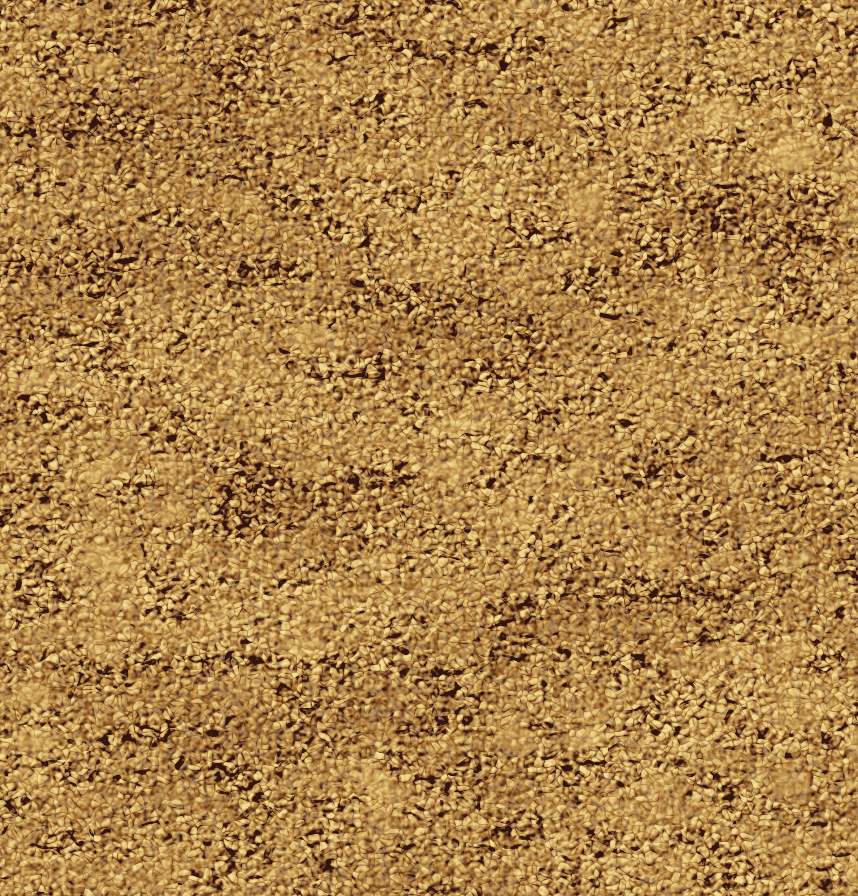
Write a WebGL 2 fragment shader that draws this texture.

```glsl
#version 300 es
precision highp float;
// Pressed granular board: tiny ochre grains with dark, flattened crevices.
// Cellular grains, embossed gradient noise and crevice noise add up to one tone
// value, which a colour ramp turns into ochre, straw and dark brown.

uniform vec2 u_resolution;
out vec4 fragColor;

// Colours from deep crevice to brightest grain top
const vec3 PIT   = vec3(0.19, 0.08, 0.05);
const vec3 BROWN = vec3(0.44, 0.26, 0.14);
const vec3 AMBER = vec3(0.62, 0.42, 0.19);
const vec3 DUSTY = vec3(0.62, 0.48, 0.32);
const vec3 OCHRE = vec3(0.76, 0.58, 0.31);
const vec3 STRAW = vec3(0.87, 0.75, 0.45);
const vec3 CREAM = vec3(0.95, 0.86, 0.59);

// Feature frequencies, in cells per canvas height
const vec2 GRAIN_FREQ   = vec2(112.0, 130.0);
const vec2 RELIEF_FREQ  = vec2(100.0, 120.0);
const vec2 FINE_FREQ    = vec2(205.0, 215.0);
const vec2 CREVICE_FREQ = vec2(72.0, 118.0);
const vec2 PATCH_FREQ   = vec2(13.0, 25.0);
const vec2 BAND_FREQ    = vec2(3.0, 8.0);
const vec2 STREAK_FREQ  = vec2(150.0, 14.0);
const vec2 CHIP_FREQ    = vec2(13.0, 20.0);

// Strengths of the tone layers
const float GRAIN_TONE    = 1.6;
const float GRAIN_TILT    = 1.2;
const float GAP_DEPTH     = 1.2;
const float RELIEF_TONE   = 0.40;
const float FINE_TONE     = 0.42;
const float CREVICE_DEPTH = 1.9;
const float BAND_TONE     = 0.16;
const float STREAK_TONE   = 0.13;
const float TONE_BIAS     = 0.15;
const float CHIP_CHANCE   = 0.16;
const vec2  LIGHT_DIR     = vec2(-0.6, 0.8);

// Integer hash: two random values in 0..1 per lattice point
vec2 hash2(vec2 cell) {
    uvec2 v = uvec2(ivec2(cell) + 4096) * 1664525u + 1013904223u;
    v.x += v.y * 1664525u;
    v.y += v.x * 1664525u;
    v ^= v >> 16u;
    v.x += v.y * 1664525u;
    v.y += v.x * 1664525u;
    v ^= v >> 16u;
    return vec2(v & 65535u) / 65535.0;
}

float gradDot(vec2 cell, vec2 offset) {
    float angle = 6.28318 * hash2(cell).x;
    return dot(vec2(cos(angle), sin(angle)), offset);
}

// Gradient noise scaled to roughly unit deviation
float noise(vec2 p) {
    vec2 i = floor(p), f = p - i;
    vec2 w = f * f * f * (f * (f * 6.0 - 15.0) + 10.0);
    vec2 e = vec2(1.0, 0.0);
    float low  = mix(gradDot(i, f), gradDot(i + e, f - e), w.x);
    float high = mix(gradDot(i + e.yx, f - e.yx), gradDot(i + 1.0, f - 1.0), w.x);
    return 4.7 * mix(low, high, w.y);
}

// Cellular grains: x = gap to the next grain, y = random tone, z = lit slope
vec3 grains(vec2 p) {
    vec2 home = floor(p), toCentre = vec2(0.0), owner = home;
    float nearest = 9.0, second = 9.0;
    for (int y = -1; y <= 1; y++)
    for (int x = -1; x <= 1; x++) {
        vec2 cell = home + vec2(x, y);
        vec2 d = cell + hash2(cell) - p;
        float dist = length(d);
        if (dist < nearest) {
            second = nearest;
            nearest = dist;
            toCentre = d;
            owner = cell;
        } else second = min(second, dist);
    }
    return vec3(second - nearest, hash2(owner + 517.0).x - 0.5, dot(-toCentre, LIGHT_DIR));
}

// Scattered flat pale chips, as coverage 0..1
float chips(vec2 p) {
    vec2 cell = floor(p), rnd = hash2(cell + 911.0);
    vec2 d = (p - cell - 0.5) / vec2(0.30, 0.22 + 0.14 * rnd.y);
    d.y += d.x * (rnd.y - 0.5);
    float shape = 1.0 - smoothstep(0.75, 1.1, length(d) + 0.09 * noise(p * 5.0));
    return shape * step(rnd.x, CHIP_CHANCE);
}

float ramp(float a, float b, float x) { return clamp((x - a) / (b - a), 0.0, 1.0); }

void main() {
    vec2 p = gl_FragCoord.xy / u_resolution.y;
    vec2 warp = 0.0016 * vec2(noise(p * 60.0 + 31.0), noise(p * 60.0 + 73.0));

    // Grain bodies and the gaps between them, rougher inside patches
    float patchy = noise(p * PATCH_FREQ + 7.0);
    float rough = 1.0 + 0.16 * clamp(patchy, -1.5, 1.5);
    vec3 grain = grains((p + warp) * GRAIN_FREQ);
    float body = smoothstep(0.0, 0.35, grain.x);
    float tone = body * (GRAIN_TONE * grain.y + GRAIN_TILT * grain.z) + GAP_DEPTH * (body - 0.72);

    // Embossed relief and fine grit
    vec2 q = p * RELIEF_FREQ + 19.0;
    tone += RELIEF_TONE * (noise(q) - noise(q + 0.45 * LIGHT_DIR));
    tone += FINE_TONE * noise(p * FINE_FREQ + 43.0);
    tone *= rough;

    // Flat chips calm the grit; wide bands and faint upright streaks vary it
    float chip = chips(p * CHIP_FREQ);
    tone = mix(tone, 0.55 * tone + 0.45, 0.8 * chip);
    tone += BAND_TONE * noise(p * BAND_FREQ + 3.0) + STREAK_TONE * noise(p * STREAK_FREQ);

    // Dark crevices gather in the rough patches
    float crevice = noise((p + warp) * CREVICE_FREQ + 57.0) + 0.5 * patchy;
    tone += TONE_BIAS - CREVICE_DEPTH * smoothstep(1.2, 2.1, crevice) * (1.0 - 0.7 * chip);

    // Tone to colour, with dusty areas among the middle tones
    float dust = smoothstep(-0.1, 0.9, noise(p * 85.0 + 101.0));
    vec3 color = mix(PIT, BROWN, ramp(-2.2, -1.4, tone));
    color = mix(color, mix(AMBER, DUSTY, dust), ramp(-1.4, -0.6, tone));
    color = mix(color, OCHRE, ramp(-0.6, 0.25, tone));
    color = mix(color, STRAW, ramp(0.25, 1.2, tone));
    color = mix(color, CREAM, ramp(1.2, 2.4, tone));
    fragColor = vec4(color, 1.0);
}
```
